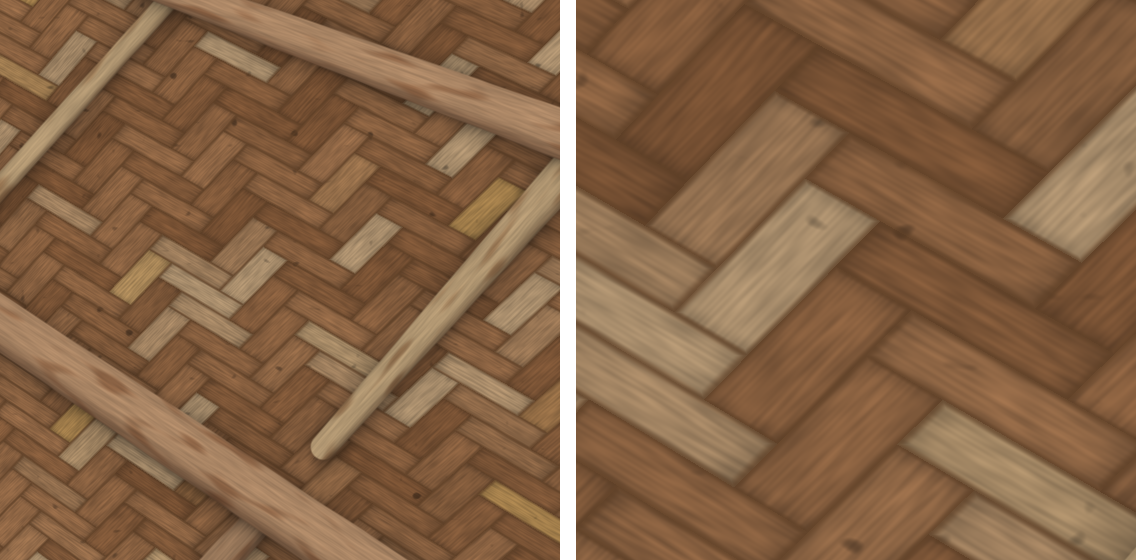
Left: the whole. Right: its middle third, enlarged.
Give the GLSL for this texture, as a Shadertoy shader.

```glsl
// Woven bamboo herringbone matting held down by crossing round poles
#define STRIP_SPAN 3.0                    // cells covered by one visible strip
#define STEP_ALONG vec2(0.0417, -0.0247)  // lattice cell, falling direction
#define STEP_CROSS vec2(0.0247, 0.0260)   // lattice cell, rising direction
#define WEAVE_ORIGIN vec2(0.307, 0.531)
#define PERSPECTIVE 0.2
#define SEAM_WIDTH 0.0042
#define GRAIN 0.16
#define SHADOW_DEPTH 0.36
#define SHADOW_REACH 0.017

const vec3 SEAM = vec3(0.37, 0.25, 0.15);
const vec3 DARK_CANE = vec3(0.46, 0.31, 0.195);
const vec3 WARM_CANE = vec3(0.56, 0.40, 0.27);
const vec3 PALE_CANE = vec3(0.67, 0.57, 0.44);
const vec3 GOLD_CANE = vec3(0.65, 0.51, 0.30);
const vec3 POLE_WOOD = vec3(0.65, 0.51, 0.385);
const vec3 ROD_WOOD = vec3(0.67, 0.57, 0.43);

float hash(vec2 p) {
    vec3 q = fract(p.xyx * vec3(0.1031, 0.1030, 0.0973));
    q += dot(q, q.yzx + 33.33);
    return fract((q.x + q.y) * q.z);
}

float cornerSlope(vec2 cell, vec2 offset) {
    float angle = 6.2832 * hash(cell);
    return dot(vec2(cos(angle), sin(angle)), offset);
}

// Gradient noise, roughly -0.7 to 0.7
float noise(vec2 p) {
    vec2 i = floor(p), f = p - i;
    vec2 w = f * f * f * (f * (f * 6.0 - 15.0) + 10.0);
    vec2 e = vec2(1.0, 0.0);
    return mix(mix(cornerSlope(i, f), cornerSlope(i + e, f - e), w.x),
               mix(cornerSlope(i + e.yx, f - e.yx), cornerSlope(i + 1.0, f - 1.0), w.x), w.y);
}

vec3 weave(vec2 p) {
    // Strips grow towards the right
    vec2 q = p - WEAVE_ORIGIN;
    q /= 1.0 + PERSPECTIVE * q.x;
    vec2 lattice = inverse(mat2(STEP_ALONG, STEP_CROSS)) * q + vec2(0.0, 1.0);
    vec2 cell = floor(lattice), f = lattice - cell;

    // Herringbone: runs of cells alternate between the two directions
    float k = mod(cell.x + cell.y, 2.0 * STRIP_SPAN);
    bool falling = k < STRIP_SPAN;
    float run = falling ? k : k - STRIP_SPAN;
    vec2 start = cell - (falling ? vec2(run, 0.0) : vec2(0.0, run));
    vec2 local = falling ? vec2(run + f.x, f.y) : vec2(run + f.y, f.x);
    float lane = falling ? cell.y : cell.x + 71.0;
    float area = abs(STEP_ALONG.x * STEP_CROSS.y - STEP_ALONG.y * STEP_CROSS.x);
    float cellLength = length(falling ? STEP_ALONG : STEP_CROSS);
    float cellWidth = area / cellLength;

    // Strip colour: a lane tends to keep its tone, pale pieces cluster
    float tone = hash(start + 17.0);
    float pale = 0.5 * hash(vec2(lane, 9.0)) + 0.5 * hash(start + 140.0)
               + 0.3 * noise(start * 0.23 + 5.0);
    vec3 lightCane = mix(PALE_CANE, GOLD_CANE, smoothstep(0.72, 0.9, hash(start + 53.0)));
    vec3 color = mix(DARK_CANE, WARM_CANE, tone);
    color = mix(color, lightCane, 0.9 * smoothstep(0.62, 0.80, pale));

    // Fibres, blotches and rounded section
    vec2 fibre = local * vec2(cellLength, cellWidth) + start * 0.37;
    float streak = noise(fibre * vec2(24.0, 330.0)) + 0.6 * noise(fibre * vec2(50.0, 150.0));
    color *= 1.0 + GRAIN * streak + 0.10 * noise(p * 15.0);
    color *= 0.93 + 0.09 * sin(3.1416 * local.y);
    color *= 1.0 - 0.35 * smoothstep(0.44, 0.62, noise(p * vec2(37.0, 48.0) + 8.0));

    // Seams, with strip ends tucked under their neighbours
    float ends = min(local.x, STRIP_SPAN - local.x) * cellWidth;
    float sides = min(local.y, 1.0 - local.y) * cellWidth;
    color *= mix(0.87, 1.0, smoothstep(0.0, 0.015, ends));
    return mix(mix(SEAM, color, 0.3), color, smoothstep(0.0, SEAM_WIDTH, min(ends, sides)));
}

// Tapered round-ended pole with soft contact shadow; radii at a and b
void addPole(inout vec3 color, vec2 p, vec2 a, vec2 b, vec2 radii, vec3 wood) {
    float size = length(b - a);
    vec2 axis = (b - a) / size, rel = p - a;
    float along = dot(rel, axis);
    float h = clamp(along / size, 0.0, 1.0);
    float radius = mix(radii.x, radii.y, h);
    radius *= 1.0 + 0.06 * noise(vec2(along * 7.0, a.x * 31.0));
    float across = dot(rel, vec2(-axis.y, axis.x));
    float d = length(rel - axis * h * size) - radius;
    float side = clamp(across / radius, -1.0, 1.0);

    float shade = across < 0.0 ? SHADOW_DEPTH : SHADOW_DEPTH * 0.65;
    color *= 1.0 - shade * exp(-max(d, 0.0) / SHADOW_REACH);

    // Lit from above, worn by long streaks and brown scuffs
    vec2 grain = vec2(along, across) + a * 13.0;
    float streak = noise(grain * vec2(9.0, 170.0)) + 0.6 * noise(grain * vec2(28.0, 300.0));
    float scuff = smoothstep(0.08, 0.5, noise(grain * vec2(11.0, 48.0) + 3.0));
    float light = 0.66 + 0.38 * sqrt(max(0.0, 1.0 - pow((side - 0.2) / 1.25, 2.0)));
    vec3 surface = wood * light * (1.0 + 0.13 * streak);
    surface *= mix(vec3(1.0), vec3(0.84, 0.76, 0.70), scuff);
    surface *= mix(vec3(0.82, 0.78, 0.76), vec3(1.0), smoothstep(-1.0, -0.35, side));
    float aa = 1.2 / iResolution.y;
    color = mix(surface, color, smoothstep(-aa, aa, d));
}

void mainImage(out vec4 fragColor, in vec2 fragCoord) {
    vec2 p = fragCoord / iResolution.xy;
    vec3 color = weave(p);
    // Thin rising rods lie beneath the thick falling poles
    addPole(color, p, vec2(-0.09, 0.565), vec2(0.31, 1.01), vec2(0.020, 0.018), ROD_WOOD);
    addPole(color, p, vec2(0.36, -0.04), vec2(0.47, 0.08), vec2(0.030, 0.028), POLE_WOOD * 0.9);
    addPole(color, p, vec2(0.578, 0.202), vec2(1.05, 0.735), vec2(0.023, 0.036), ROD_WOOD);
    addPole(color, p, vec2(0.18, 1.063), vec2(1.10, 0.725), vec2(0.026, 0.047), POLE_WOOD);
    addPole(color, p, vec2(-0.10, 0.491), vec2(0.75, -0.079), vec2(0.043, 0.055), POLE_WOOD);
    fragColor = vec4(color, 1.0);
}
```
